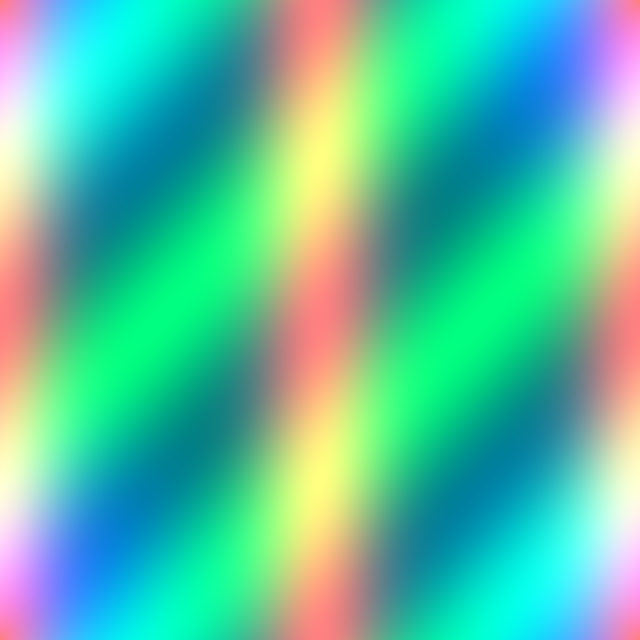
Give the GLSL for this background, as a Shadertoy shader.

```glsl
const float PI = 3.14159265;
const float BAND_COUNT = 2.0;    // vertical red bands across the tile
const float STRIPE_COUNT = 2.0;  // diagonal green stripes across and down
const float RING_REACH = 0.5;    // radius where the blue corner ring ends
const float RING_SKEW = 0.5;     // below 1 pulls the ring peak to the corner
const float GREEN_FLOOR = 0.5;
const float BLUE_FLOOR = 0.5;

// Soft vertical bands, brightest on the tile edges.
float redBands(float x) {
    return 1.0 - smoothstep(0.0, 1.0, abs(sin(PI * BAND_COUNT * x)));
}

// Diagonal stripes rising to the right, dark through the corners.
float greenStripes(vec2 uv) {
    float wave = sin(PI * STRIPE_COUNT * (uv.x - uv.y));
    return wave * wave;
}

// Soft ring around the corner shared by four neighbouring tiles.
float blueRing(vec2 uv) {
    vec2 toCorner = 0.5 - abs(fract(uv) - 0.5);
    float radius = min(length(toCorner) / RING_REACH, 1.0);
    float wave = sin(PI * pow(radius, RING_SKEW));
    return wave * wave;
}

void mainImage(out vec4 fragColor, in vec2 fragCoord) {
    vec2 uv = fragCoord / iResolution.xy;
    vec3 color = vec3(
        redBands(uv.x),
        mix(GREEN_FLOOR, 1.0, greenStripes(uv)),
        mix(BLUE_FLOOR, 1.0, blueRing(uv)));
    fragColor = vec4(color, 1.0);
}
```
